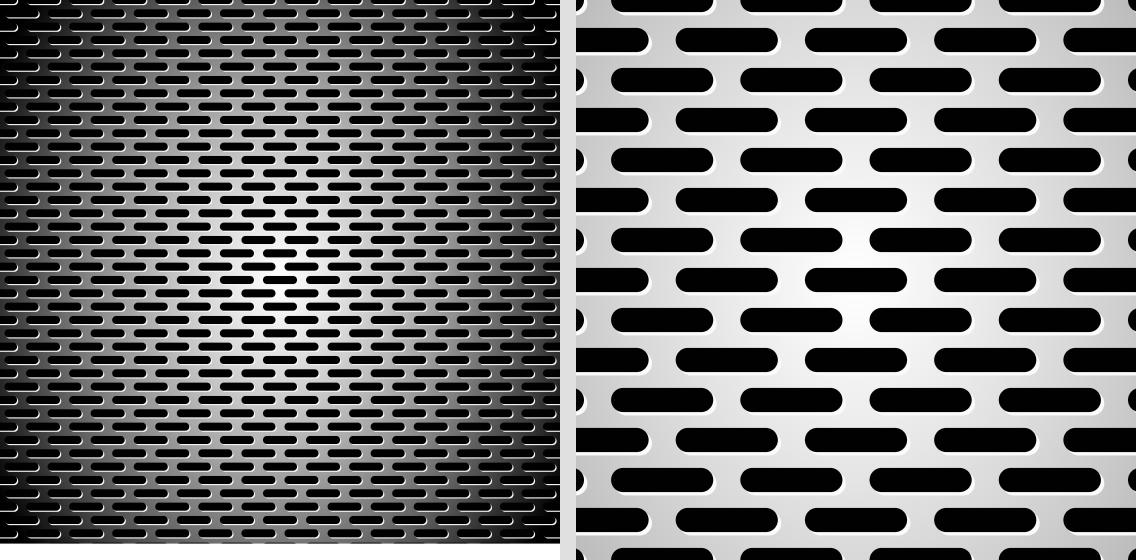
Left: the whole. Right: its middle third, enlarged.
Write a WebGL 1 fragment shader that draws this pattern.

```glsl
precision highp float;
// Perforated metal sheet: staggered rows of black capsule slots, each with a
// white lip at its lower right, over an elliptical sheen that fades to black.
// Slots are a brick-offset repeat of one distance function; a white strip ends it.

uniform vec2 u_resolution;

// Signed distance to a horizontal capsule of the given half size.
float capsule(vec2 p, vec2 halfSize) {
    p.x -= clamp(p.x, halfSize.y - halfSize.x, halfSize.x - halfSize.y);
    return length(p) - halfSize.y;
}

// Position relative to the nearest slot centre, odd rows shifted by half a pitch.
vec2 slotCell(vec2 p) {
    vec2 pitch = vec2(1.0 / 13.0, 1.0 / 42.0);
    float row = floor(p.y / pitch.y + 0.5);
    float shift = 0.5 * mod(row, 2.0);
    float column = floor(p.x / pitch.x + shift + 0.5) - shift;
    return p - vec2(column, row) * pitch;
}

// Antialiased coverage, one pixel wide.
float fill(float distance, float pixel) {
    return clamp(0.5 - distance / pixel, 0.0, 1.0);
}

// Brightness of the sheet, falling off faster sideways than upwards.
float sheen(vec2 p) {
    float r = length(p * vec2(1.12, 0.88));
    return clamp(1.0 - 0.9 * r - 0.95 * r * r, 0.0, 1.0);
}

void main() {
    float pixel = 1.0 / u_resolution.y;
    vec2 uv = gl_FragCoord.xy / u_resolution;
    vec2 p = uv - 0.5;

    vec2 cell = slotCell(p);
    vec2 slotSize = vec2(0.0304, 0.0072);
    float lip = fill(capsule(cell - vec2(0.002, -0.002), slotSize), pixel);
    float hole = fill(capsule(cell, slotSize), pixel);

    // Layers: sheet, bright lip, dark hole, then the plain strip at the bottom.
    float shade = mix(sheen(p), 0.98, lip);
    shade = mix(shade, 0.004, hole);
    shade = mix(shade, 1.0, fill(uv.y - 0.0293, pixel));

    gl_FragColor = vec4(vec3(shade), 1.0);
}
```
